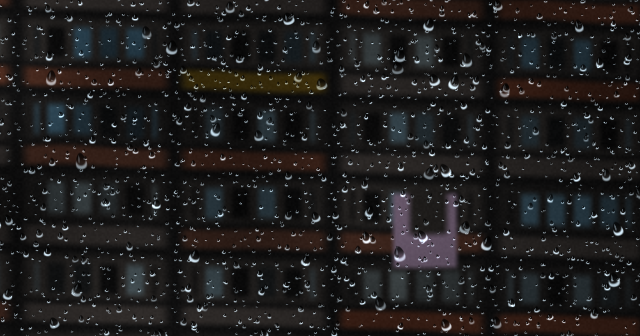
Write a WebGL 2 fragment shader that draws this texture.

```glsl
#version 300 es
precision highp float;
// Rain drops on a window pane at dusk, with a dim, out-of-focus block of flats behind.
// The facade is a grid of soft boxes (parapets, walls, panes); the drops are jittered
// grid layers of tilted egg shapes, dark inside with a bright crescent at the lower rim.

uniform vec2 u_resolution;
out vec4 fragColor;

// Facade, in canvas heights
const vec2 BAY_SIZE = vec2(0.47, 0.233);
const vec2 BAY_ORIGIN = vec2(0.05, 0.02);
const float PANES = 6.0;
const vec3 SHADOW = vec3(0.052, 0.051, 0.052);
const vec3 WALL = vec3(0.150, 0.139, 0.132);
const vec3 CONCRETE = vec3(0.170, 0.155, 0.148);
const vec3 TERRACOTTA = vec3(0.260, 0.135, 0.090);
const vec3 OCHRE = vec3(0.285, 0.220, 0.050);
const vec3 LILAC = vec3(0.410, 0.345, 0.420);
const vec3 GLASS_GREY = vec3(0.270, 0.290, 0.290);
const vec3 GLASS_BLUE = vec3(0.170, 0.270, 0.330);

// Drops
const int LAYERS = 3;
const float FINE_SPACING = 0.025;
const float LAYER_GROWTH = 2.0;
const float FINE_RADIUS = 0.0031;
const float RADIUS_GROWTH = 1.85;
const float DROP_CHANCE = 0.56;
const vec3 GLINT = vec3(0.68, 0.76, 0.81);

vec4 hash4(vec2 cell, float seed) {
    uvec3 k = uvec3(ivec3(vec3(cell, seed)) + 4096);
    uint h = k.x * 1597334677u ^ k.y * 3812015801u ^ k.z * 2798796415u;
    uvec4 v = h * uvec4(1u, 747796405u, 2891336453u, 1664525u)
            + uvec4(1u, 7u, 13u, 29u);
    v = (v ^ (v >> 16u)) * 2246822519u;
    v = (v ^ (v >> 13u)) * 3266489917u;
    v ^= v >> 16u;
    return vec4(v >> 8u) / 16777216.0;
}

float noise(vec2 p) {
    vec2 i = floor(p), f = fract(p);
    f *= f * (3.0 - 2.0 * f);
    float low = mix(hash4(i, 50.0).x, hash4(i + vec2(1, 0), 50.0).x, f.x);
    float high = mix(hash4(i + vec2(0, 1), 50.0).x, hash4(i + 1.0, 50.0).x, f.x);
    return mix(low, high, f.y);
}

float band(float x, float from, float to, float blur) {
    return smoothstep(from - blur, from + blur, x)
         * (1.0 - smoothstep(to - blur, to + blur, x));
}

float softBox(vec2 p, vec2 lo, vec2 hi, float blur) {
    return band(p.x, lo.x, hi.x, blur) * band(p.y, lo.y, hi.y, blur);
}

vec3 facade(vec2 p) {
    p.y += 0.025 * (p.x - 0.6) + 0.012 * (noise(p * 5.0) - 0.5);
    vec2 grid = (p - BAY_ORIGIN) / BAY_SIZE;
    vec2 bay = floor(grid), f = fract(grid);
    vec4 rnd = hash4(bay, 11.0);
    float inBay = band(f.x, 0.05, 0.95, 0.05);

    // Wall and row of panes
    vec3 col = mix(SHADOW, WALL, inBay * band(f.y, 0.36, 0.92, 0.08) * (0.35 + 0.65 * rnd.x));
    float pane = f.x * PANES;
    vec4 paneRnd = hash4(vec2(floor(pane), bay.x + 9.0 * bay.y), 23.0);
    float glazed = band(fract(pane), 0.17, 0.83, 0.17) * band(f.y, 0.43, 0.82, 0.07)
                 * band(f.x, 0.12, 0.88, 0.04);
    vec3 glass = mix(GLASS_GREY, GLASS_BLUE, rnd.y);
    glass = mix(SHADOW * 0.7, glass, smoothstep(0.25, 0.7, paneRnd.x) * step(0.2, rnd.z));
    col = mix(col, glass, glazed);

    // Parapet below the panes
    float warm = step(1.5, mod(bay.x + bay.y, 4.0));
    vec3 parapet = mix(CONCRETE, TERRACOTTA, warm * (0.55 + 0.45 * rnd.w));
    parapet = mix(parapet, OCHRE, float(bay == vec2(1, 3)));
    col = mix(col, parapet, inBay * band(f.y, 0.05, 0.29, 0.06));

    // Painted balcony with its dark opening
    col = mix(col, LILAC, softBox(p, vec2(1.17, 0.22), vec2(1.36, 0.44), 0.012));
    col = mix(col, WALL * 0.8, softBox(p, vec2(1.22, 0.32), vec2(1.33, 0.46), 0.015));

    // Uneven dusk light
    float light = 0.60 + 0.62 * noise(p * 2.7 + 3.0);
    return col * light * mix(1.0, 0.85, smoothstep(0.9, 1.8, p.x));
}

vec3 addDrop(vec3 col, vec2 d, float radius, vec4 rnd, float pixel) {
    float tilt = (rnd.x - 0.4) * 0.9;
    d = mat2(cos(tilt), -sin(tilt), sin(tilt), cos(tilt)) * d / radius;
    d.y /= 1.15 + 0.5 * rnd.y;
    d.x *= 1.0 + 0.35 * clamp(d.y, -1.0, 1.2);
    float aa = 0.75 * pixel / radius;
    float body = 1.0 - smoothstep(1.0 - aa, 1.0 + aa, length(d));
    float crescent = smoothstep(0.82, 1.2, length(d - vec2(0.22 * (rnd.z - 0.3), 0.45)));
    float spark = 1.0 - smoothstep(0.12, 0.35 + aa * 0.3, length((d - vec2(-0.38, 0.25)) * vec2(1.3, 0.6)));
    vec3 inside = mix(col * 0.8 + 0.035, col * 0.3, smoothstep(-0.5, 0.6, d.y));
    float shine = crescent * smoothstep(0.35, -0.35, d.y) + 0.4 * spark;
    inside += GLINT * shine * (0.5 + 0.65 * rnd.w);
    return mix(col, inside, body);
}

void main() {
    float pixel = 1.0 / u_resolution.y;
    vec2 p = gl_FragCoord.xy * pixel;
    vec3 col = facade(p);

    // Faint mist of tiny droplets
    col += 0.022 * (noise(p * 190.0) - 0.5) + 0.004;

    float spacing = FINE_SPACING, radius = FINE_RADIUS;
    for (int layer = 0; layer < LAYERS; layer++) {
        vec2 home = floor(p / spacing);
        for (int k = 0; k < 9; k++) {
            vec2 cell = home + vec2(k % 3, k / 3) - 1.0;
            vec4 place = hash4(cell, float(layer));
            if (place.z > DROP_CHANCE) continue;
            vec2 centre = (cell + place.xy) * spacing;
            float size = radius * (0.65 + 0.85 * place.w * place.w);
            col = addDrop(col, p - centre, size, hash4(cell, float(layer) + 30.0), pixel);
        }
        spacing *= LAYER_GROWTH;
        radius *= RADIUS_GROWTH;
    }
    fragColor = vec4(clamp(col, 0.0, 1.0), 1.0);
}
```
